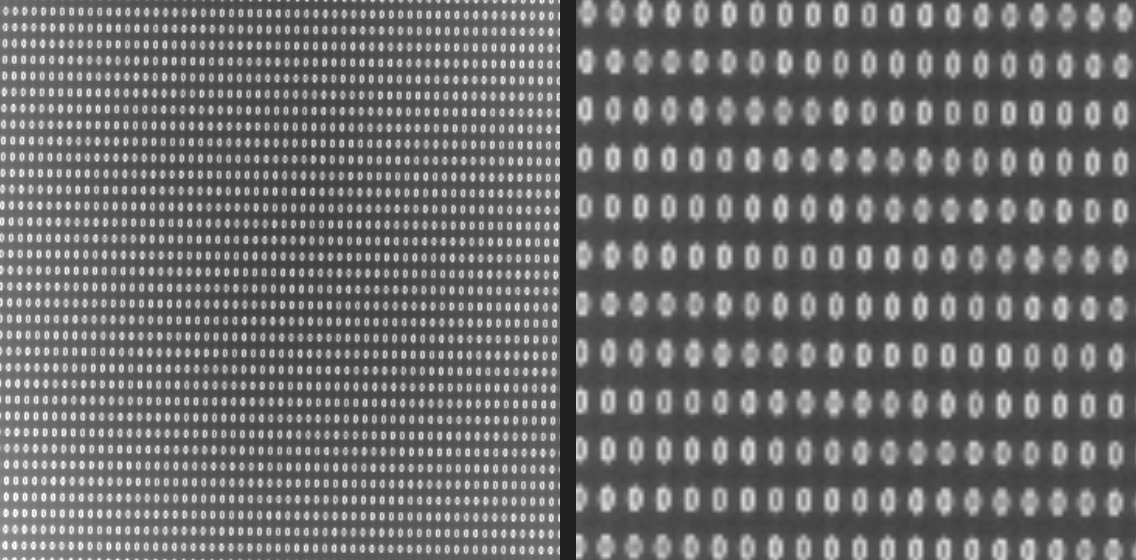
Left, the full canvas; right, a detail of the centre.
This texture is drawn by a Shadertoy shader. Its source:

```glsl
const vec2 PITCH = vec2(0.01679, 0.02892);      // spacing of columns and rows
const vec2 FIRST_DOT = vec2(0.0107, 0.0195);    // from the top left corner
const vec2 SKEW = vec2(0.0185, -0.0090);        // lean of columns, slope of rows
const vec2 DOT_RADIUS = vec2(0.0044, 0.0077);
const vec2 HOLLOW_RADIUS = vec2(0.0016, 0.0041);
const float EDGE_SOFTNESS = 0.0012;
const float SAMPLES = 360.7;                    // coarse raster that beats with the dots
const vec2 SAMPLE_OFFSET = vec2(0.16, 0.5);
const float DOT_GLOW = 0.49;
const float CORE_DEPTH = 0.34;
const float DOT_VARIATION = 0.10;
const float GRAIN = 0.035;
const vec2 DARK_CENTER = vec2(0.54, 0.52);
const float DARK_GRAY = 0.285;
const float ROW_HAZE = 0.05;
const float COLUMN_HAZE = 0.015;
const float TAU = 6.2831853;

float hash(vec2 p) {
    return fract(sin(dot(p, vec2(127.1, 311.7))) * 43758.5453);
}

float noise(vec2 p) {
    vec2 i = floor(p), f = fract(p);
    f = f * f * (3.0 - 2.0 * f);
    return mix(mix(hash(i), hash(i + vec2(1, 0)), f.x),
               mix(hash(i + vec2(0, 1)), hash(i + vec2(1, 1)), f.x), f.y);
}

float ellipseMask(vec2 p, vec2 radius) {
    float k = length(p / radius);
    float slope = length(p / (radius * radius)) / max(k, 0.001);
    float d = (k - 1.0) / max(slope, 1.0 / radius.y);
    return 1.0 - smoothstep(-EDGE_SOFTNESS, EDGE_SOFTNESS, d);
}

// Skewed grid coordinates, counted from the top left
vec2 gridAt(vec2 p) {
    return (p + SKEW * p.yx - FIRST_DOT) / PITCH;
}

// Hollow oval dots with slightly uneven brightness
float dots(vec2 p) {
    vec2 grid = gridAt(p);
    vec2 cell = floor(grid + 0.5);
    vec2 local = (grid - cell) * PITCH;
    float glow = DOT_GLOW + DOT_VARIATION * (hash(cell) - 0.5);
    float core = CORE_DEPTH * ellipseMask(local, HOLLOW_RADIUS);
    return ellipseMask(local, DOT_RADIUS) * (glow - core);
}

// One grainy sample of the coarse raster
float rasterSample(vec2 index) {
    float grain = GRAIN * (hash(index) - 0.5);
    return dots((index + SAMPLE_OFFSET) / SAMPLES) + grain;
}

// Smooth blend of the four nearest samples
float rasterDots(vec2 p) {
    vec2 q = p * SAMPLES - SAMPLE_OFFSET;
    vec2 i = floor(q), f = fract(q);
    float top = mix(rasterSample(i), rasterSample(i + vec2(1, 0)), f.x);
    float low = mix(rasterSample(i + vec2(0, 1)), rasterSample(i + vec2(1, 1)), f.x);
    return mix(top, low, f.y);
}

// Uneven light: dark leaning band in the middle, pale sides
float background(vec2 uv) {
    vec2 d = uv - DARK_CENTER;
    d.x += 0.12 * d.y;
    float side = d.x < 0.0 ? 0.56 : 0.46;
    float gray = DARK_GRAY + side * d.x * d.x + 0.12 * d.y * d.y;
    gray += 0.045 * smoothstep(0.3, 0.0, uv.y);
    return gray + 0.02 * (noise(uv * 7.0) - 0.5);
}

void mainImage(out vec4 fragColor, in vec2 fragCoord) {
    vec2 uv = fragCoord / iResolution.xy;
    vec2 p = vec2(uv.x, 1.0 - uv.y);

    // Faint bands of light along rows and columns
    vec2 haze = 0.5 + 0.5 * cos(TAU * gridAt(p));
    float gray = background(uv);
    gray += ROW_HAZE * (haze.y - 0.32) + COLUMN_HAZE * (haze.x - 0.5);
    gray += rasterDots(p);

    fragColor = vec4(vec3(clamp(gray, 0.0, 1.0)), 1.0);
}
```
